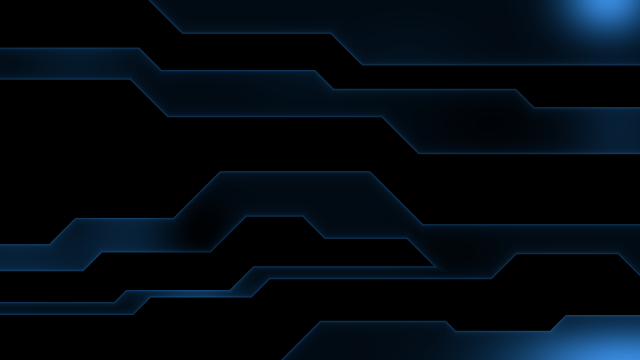
Give the GLSL for this background, as a WebGL 2 fragment shader.

```glsl
#version 300 es
precision highp float;

uniform vec2 u_resolution;
out vec4 fragColor;

#define GRID vec2(16.0, 9.0)
#define LIGHT_COLOR vec3(0.23, 0.55, 0.88)
#define LIGHT_CURVE vec3(1.5, 1.05, 1.0)
#define BASE_LIGHT 0.085
#define RIM_LIGHT 0.2
#define RIM_WIDTH 0.035
#define HALO_LIGHT 0.15
#define HALO_WIDTH 0.11

// An edge holds (signed height above it, its current level).
vec2 startEdge(vec2 p, float level) {
    return vec2(p.y - level, level);
}

// Continues an edge with a 45 degree ramp from x to a new level.
vec2 ramp(vec2 edge, vec2 p, float x, float level) {
    float slope = sign(level - edge.y);
    float diagonal = (p.y - edge.y - slope * (p.x - x)) * 0.7071;
    float plateau = p.y - level;
    float d = slope < 0.0 ? max(edge.x, min(diagonal, plateau))
                          : min(edge.x, max(diagonal, plateau));
    return vec2(d, level);
}

float topPanel(vec2 p) {
    vec2 low = startEdge(p, 9.5);
    low = ramp(low, p, 3.21, 8.156);
    low = ramp(low, p, 8.26, 7.365);
    return -low.x;
}

float upperBand(vec2 p) {
    vec2 high = startEdge(p, 7.81);
    high = ramp(high, p, 3.48, 7.25);
    high = ramp(high, p, 7.875, 6.78);
    high = ramp(high, p, 12.9, 6.32);
    vec2 low = startEdge(p, 7.01);
    low = ramp(low, p, 3.25, 6.07);
    low = ramp(low, p, 9.54, 5.146);
    return max(high.x, -low.x);
}

// Two lanes that merge on the right, split by a dark gap.
float forkedBand(vec2 p) {
    vec2 high = startEdge(p, 2.896);
    high = ramp(high, p, 1.23, 3.552);
    high = ramp(high, p, 4.333, 4.72);
    high = ramp(high, p, 9.25, 3.396);
    vec2 gapHigh = startEdge(p, 2.22);
    gapHigh = ramp(gapHigh, p, 2.083, 2.69);
    gapHigh = ramp(gapHigh, p, 5.27, 3.583);
    gapHigh = ramp(gapHigh, p, 7.56, 3.03);
    gapHigh = ramp(gapHigh, p, 10.167, 1.5);
    vec2 gapLow = startEdge(p, 1.448);
    gapLow = ramp(gapLow, p, 2.854, 1.75);
    gapLow = ramp(gapLow, p, 5.74, 2.344);
    vec2 low = startEdge(p, 1.125);
    low = ramp(low, p, 3.333, 1.5625);
    low = ramp(low, p, 6.29, 2.02);
    low = ramp(low, p, 12.29, 2.646);
    low = ramp(low, p, 15.45, 1.5);
    float gap = max(gapHigh.x, -gapLow.x);
    return max(max(high.x, -low.x), -gap);
}

float bottomPanel(vec2 p) {
    vec2 high = startEdge(p, -0.5);
    high = ramp(high, p, 6.52, 0.98);
    high = ramp(high, p, 11.15, 0.73);
    high = ramp(high, p, 13.75, 1.125);
    return high.x;
}

float spot(vec2 p, vec2 center, vec2 radius) {
    vec2 q = (p - center) / radius;
    return exp(-dot(q, q));
}

// Soft lights and shadows behind the panels.
float ambient(vec2 p) {
    float light = BASE_LIGHT;
    light += 0.90 * spot(p, vec2(15.2, 9.1), vec2(1.15, 1.0));
    light += 0.92 * spot(p, vec2(15.7, -0.15), vec2(2.9, 1.0));
    light += 0.16 * spot(p, vec2(15.5, 5.77), vec2(1.2, 1.2));
    light += 0.10 * spot(p, vec2(1.95, 7.5), vec2(1.4, 0.6));
    light += 0.16 * spot(p, vec2(0.4, 2.5), vec2(1.9, 0.8));
    light += 0.16 * spot(p, vec2(3.2, 3.15), vec2(1.2, 1.0));
    light += 0.25 * spot(p, vec2(4.9, 1.65), vec2(1.1, 0.4));
    light += 0.04 * spot(p, vec2(10.2, 7.7), vec2(1.5, 0.8));
    light += 0.04 * spot(p, vec2(7.6, 7.0), vec2(1.2, 0.6));
    light -= 0.09 * spot(p, vec2(4.95, 3.1), vec2(0.8, 1.0));
    light -= 0.05 * spot(p, vec2(12.3, 5.9), vec2(1.8, 1.0));
    light -= 0.04 * spot(p, vec2(11.3, 2.7), vec2(1.2, 0.8));
    return max(light, 0.0);
}

void main() {
    vec2 p = gl_FragCoord.xy / u_resolution * GRID;
    float pixel = GRID.y / u_resolution.y;

    float d = min(min(topPanel(p), upperBand(p)), min(forkedBand(p), bottomPanel(p)));
    float depth = max(-d, 0.0);
    float coverage = clamp(0.5 - d / pixel, 0.0, 1.0);

    // Rim and halo fade where the ambient light is already strong.
    float rim = RIM_LIGHT * exp(-pow(depth / RIM_WIDTH, 2.0)) + HALO_LIGHT * exp(-depth / HALO_WIDTH);
    float light = ambient(p);
    light += rim * clamp(1.0 - light, 0.0, 1.0);

    vec3 color = LIGHT_COLOR * pow(vec3(light), LIGHT_CURVE);
    fragColor = vec4(color * coverage, 1.0);
}
```
